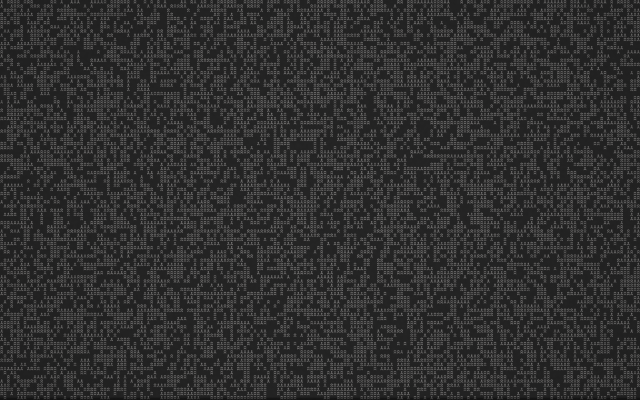
Give the GLSL for this pattern, as a WebGL 2 fragment shader.

```glsl
#version 300 es
precision highp float;
// Charcoal cloth covered by broken runs of tiny grey chevron glyphs.

uniform vec2 u_resolution;
out vec4 fragColor;

float hash(vec2 p) {
  vec3 q = fract(p.xyx * vec3(0.1031, 0.1030, 0.0973));
  q += dot(q, q.yzx + 33.33);
  return fract((q.x + q.y) * q.z);
}

vec2 gradient(vec2 cell) {
  float angle = 6.2832 * hash(cell + 17.0);
  return vec2(cos(angle), sin(angle));
}

float gradientNoise(vec2 p) {
  vec2 i = floor(p), f = fract(p);
  vec2 w = f * f * f * (f * (f * 6.0 - 15.0) + 10.0);
  float a = dot(gradient(i), f);
  float b = dot(gradient(i + vec2(1, 0)), f - vec2(1, 0));
  float c = dot(gradient(i + vec2(0, 1)), f - vec2(0, 1));
  float d = dot(gradient(i + vec2(1, 1)), f - vec2(1, 1));
  return mix(mix(a, b, w.x), mix(c, d, w.x), w.y);
}

// Roof-shaped stroke with its apex at the given height
float chevron(vec2 p, float apex, float halfWidth) {
  float stroke = abs(p.y - apex + 0.55 * abs(p.x)) - 0.115;
  return max(stroke, abs(p.x) - halfWidth);
}

// Either two stacked chevrons or a small head above a wide chevron
float glyph(vec2 p, bool hasHead) {
  float lower = chevron(p, -0.06, 0.39);
  float upper = hasHead ? length((p - vec2(0.0, 0.25)) * vec2(0.85, 1.0)) - 0.19
                        : chevron(p, 0.38, 0.39);
  return min(lower, upper);
}

// Glyph ink at a point measured in cells
float ink(vec2 p, float edge) {
  vec2 cell = floor(p);
  float cluster = gradientNoise(cell * vec2(0.31, 0.73) + 0.37);
  float drift = gradientNoise(cell * vec2(0.045, 0.07) + 9.2);
  float present = step(0.42, hash(cell) * 0.8 + 0.1 + cluster * 0.75 + drift * 0.12);
  bool hasHead = gradientNoise(cell * vec2(0.23, 0.41) + 31.6) > 0.08;
  float shape = 1.0 - smoothstep(-edge, edge, glyph(fract(p) - 0.5, hasHead));
  return present * shape * mix(0.82, 1.08, hash(cell + 71.0));
}

void main() {
  vec2 uv = gl_FragCoord.xy / u_resolution;
  vec2 grid = vec2(192.0, 96.0);

  // Average a 4 by 4 set of samples, as each glyph is only a few pixels wide
  float coverage = 0.0;
  float edge = 0.12 * grid.y / u_resolution.y;
  for (int y = 0; y < 4; y++) {
    for (int x = 0; x < 4; x++) {
      vec2 offset = (vec2(x, y) + 0.5) / 4.0 - 0.5;
      coverage += ink((gl_FragCoord.xy + offset) / u_resolution * grid, edge) / 16.0;
    }
  }

  // Cloth with faint mottling, then the grey print
  vec3 cloth = vec3(0.135) + 0.008 * gradientNoise(uv * vec2(160.0, 100.0));
  vec3 color = mix(cloth, vec3(0.425, 0.42, 0.418), coverage);

  // Soft vignette and a dark lower hem
  vec2 fromCenter = (uv - 0.5) * vec2(1.0, 0.8);
  color *= 1.04 - 0.3 * dot(fromCenter, fromCenter);
  color *= mix(0.6, 1.0, smoothstep(0.002, 0.009, uv.y));
  fragColor = vec4(color, 1.0);
}
```
